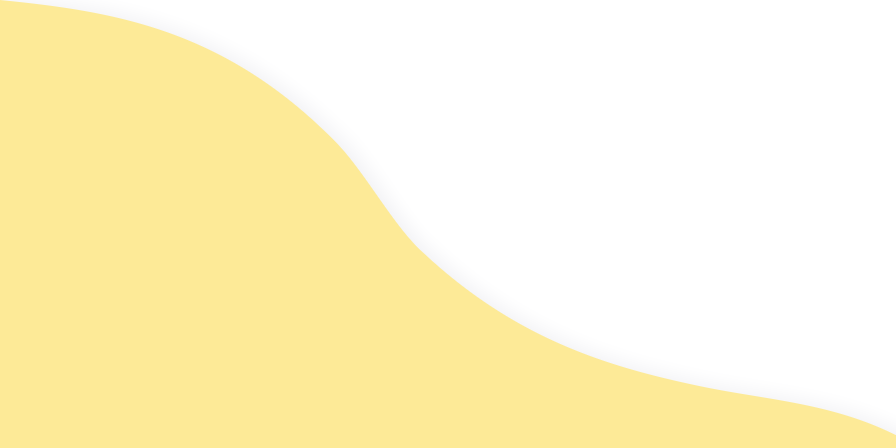
A WebGL 2 fragment shader for this background:

```glsl
#version 300 es
precision highp float;
// A pale yellow hill sloping down to the right, with a soft shadow on white.

#define HILL_COLOR vec3(0.992, 0.918, 0.592)
#define SKY_COLOR vec3(1.0)
#define SHADOW_COLOR vec3(0.25, 0.25, 0.42)
#define SHADOW_STRENGTH 0.085
#define SHADOW_BLUR 0.045
#define SHADOW_OFFSET vec2(0.012, 0.0)

uniform vec2 u_resolution;
out vec4 outColor;

// Cubic through knots a and b, each given as (x, height, slope).
float hermite(float x, vec3 a, vec3 b) {
    float span = b.x - a.x;
    float t = (x - a.x) / span;
    float s = 1.0 - t;
    float ease = t * t * (3.0 - 2.0 * t);
    return mix(a.y, b.y, ease) + span * t * s * (a.z * s - b.z * t);
}

// Height of the ridge line over x in 0..2.
float ridge(float x) {
    const vec3 crest    = vec3(0.0,    1.0,    -0.10);
    const vec3 shoulder = vec3(0.75,   0.6823, -1.02);
    const vec3 bend     = vec3(0.9375, 0.4427, -0.95);
    const vec3 plain    = vec3(1.5625, 0.1380, -0.21);
    const vec3 foot     = vec3(2.0,    0.0286, -0.50);
    if (x < shoulder.x) return hermite(x, crest, shoulder);
    if (x < bend.x) return hermite(x, shoulder, bend);
    if (x < plain.x) return hermite(x, bend, plain);
    return hermite(x, plain, foot);
}

// Approximate signed distance to the ridge, negative inside the hill.
float hillDistance(vec2 p) {
    const float delta = 0.004;
    float slope = (ridge(p.x + delta) - ridge(p.x - delta)) / (2.0 * delta);
    return (p.y - ridge(p.x)) / sqrt(1.0 + slope * slope);
}

void main() {
    // The canvas is two units wide and one unit high.
    vec2 p = gl_FragCoord.xy / u_resolution * vec2(2.0, 1.0);
    float pixel = 1.0 / u_resolution.y;

    // Blurred shadow, shifted to the right of the hill.
    float shadowDistance = hillDistance(p - SHADOW_OFFSET);
    float shadow = 1.0 - smoothstep(-SHADOW_BLUR, SHADOW_BLUR, shadowDistance);
    vec3 color = mix(SKY_COLOR, SHADOW_COLOR, SHADOW_STRENGTH * shadow);

    // Hill with a smooth edge.
    float hill = clamp(0.5 - hillDistance(p) / pixel, 0.0, 1.0);
    color = mix(color, HILL_COLOR, hill);

    outColor = vec4(color, 1.0);
}
```
